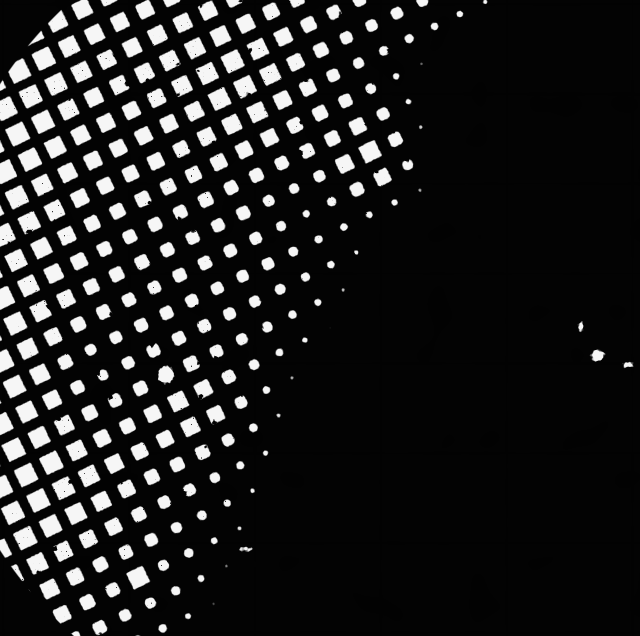
Reproduce this pattern procedurally as a Shadertoy shader.

```glsl
// Tilted halftone lattice of chipped white squares fading into a black field.

const vec2 CANVAS = vec2(768.0, 762.0);     // layout units, y measured downward
const vec2 ORIGIN = vec2(199.0, 450.5);     // one lattice node
const mat2 LATTICE = mat2(30.4, -14.7, 14.73, 30.45);
const float PITCH = 33.8;
const vec3 BLACK = vec3(0.011);
const vec3 WHITE = vec3(0.965);

vec2 hash2(vec2 p) {
    vec3 q = fract(p.xyx * vec3(0.1031, 0.1030, 0.0973));
    q += dot(q, q.yzx + 33.33);
    return fract((q.xx + q.yz) * q.zy);
}

float gradDot(vec2 cell, vec2 offset, vec2 f) {
    float a = 6.2832 * hash2(cell + offset).x;
    return dot(vec2(cos(a), sin(a)), f - offset);
}

// Gradient noise, about -0.7 to 0.7
float noise(vec2 p) {
    vec2 i = floor(p), f = p - i;
    vec2 w = f * f * f * (f * (f * 6.0 - 15.0) + 10.0);
    float low = mix(gradDot(i, vec2(0, 0), f), gradDot(i, vec2(1, 0), f), w.x);
    float high = mix(gradDot(i, vec2(0, 1), f), gradDot(i, vec2(1, 1), f), w.x);
    return mix(low, high, w.y);
}

float bell(float x, float center, float width) {
    float t = (x - center) / width;
    return exp(-t * t);
}

float bump(vec2 p, vec2 center, float radius) {
    return bell(length(p - center), 0.0, radius);
}

// Right-hand limit of the lattice at height y
float fadeEdge(float y) {
    return 577.0 - 0.433 * y + 25.0 * bell(y, 0.0, 30.0) - 30.0 * bell(y, 85.0, 40.0)
         + 38.0 * bell(y, 215.0, 36.0) - 20.0 * bell(y, 455.0, 60.0);
}

// Side length of the square centred at c
float dotSize(vec2 c) {
    float inside = fadeEdge(c.y) - c.x;
    float ramp = 15.0 * (1.0 - exp(-max(inside, 0.0) / 50.0));
    float swell = 10.5 * bump(c, vec2(452, 183), 50.0)
                - 5.0 * bump(c, vec2(365, 248), 42.0)
                + 4.0 * bump(c, vec2(180, 70), 170.0)
                + 5.0 * bump(c, vec2(300, 95), 75.0)
                + 7.0 * bell(c.x, 0.0, 95.0)
                + 4.0 * bump(c, vec2(110, 580), 80.0)
                + 7.0 * bump(c, vec2(235, 490), 60.0)
                - 4.0 * bump(c, vec2(110, 440), 50.0)
                + 8.0 * bump(c, vec2(167, 692), 14.0);
    return ramp + swell * smoothstep(-8.0, 10.0, inside);
}

float roundedSquare(vec2 p, float halfSide, float radius) {
    vec2 q = abs(p) - halfSide + radius;
    return length(max(q, 0.0)) + min(max(q.x, q.y), 0.0) - radius;
}

float cover(float d, float soft) {
    return 1.0 - smoothstep(-soft, soft, d);
}

// Ragged fragment of debris
float shard(vec2 p, vec2 center, vec2 radii, float soft) {
    vec2 q = (p - center) / radii;
    float d = (length(q) - 1.0) * min(radii.x, radii.y);
    return cover(d + 2.5 * noise(p * 0.23), soft);
}

float latticeDots(vec2 p, float soft) {
    vec2 grid = inverse(LATTICE) * (p - ORIGIN);
    vec2 id = floor(grid + 0.5);
    vec2 local = (grid - id) * PITCH;
    vec2 rnd = hash2(id + 40.0), chip = hash2(id + 87.0);
    float side = dotSize(ORIGIN + LATTICE * id) + rnd.x - 0.5;
    float h = max(0.5 * side, 0.01);

    // Small dots are round, large ones nearly square
    float d = roundedSquare(local, h, h * mix(1.0, 0.15, smoothstep(9.0, 22.0, side)));
    d += 0.7 * noise(p * 0.3);

    // Some squares lose a bite along the rim
    float a = 6.2832 * chip.x;
    float bite = length(local - 1.1 * h * vec2(cos(a), sin(a))) - 4.0 * chip.y + 3.0 * noise(p * 0.25);
    if (rnd.y > 0.65 && side > 11.0) d = max(d, -bite);

    float specks = smoothstep(0.43, 0.56, noise(p * 0.42)) * step(0.4, rnd.y);
    float missing = step(length(id), 0.5);
    return cover(d, soft) * smoothstep(0.5, 5.0, side) * (1.0 - 0.8 * specks) * (1.0 - missing);
}

void mainImage(out vec4 fragColor, in vec2 fragCoord) {
    vec2 uv = fragCoord / iResolution.xy;
    vec2 p = vec2(uv.x, 1.0 - uv.y) * CANVAS;
    float soft = max(1.1, 0.75 * CANVAS.x / iResolution.x);

    // Lattice, cropped by a large disc at the left corners
    float light = latticeDots(p, soft) * cover(length(p - vec2(428, 380)) - 511.0, soft);

    // Loose debris
    light = max(light, shard(p, vec2(199, 449), vec2(9.5, 10.5), soft));
    light = max(light, shard(p, vec2(717, 426), vec2(8.0, 6.5), soft));
    light = max(light, shard(p, vec2(697, 392), vec2(3.0, 5.0), soft));
    light = max(light, shard(p, vec2(754, 437), vec2(6.0, 3.0), soft));
    light = max(light, shard(p, vec2(295, 658), vec2(5.5, 2.5), soft));

    // Faint tile seams and uneven ground
    vec2 seam = abs(fract((p - vec2(4, 5)) / vec2(151, 107.6) + 0.5) - 0.5) * vec2(151, 107.6);
    float ground = 1.0 - 0.35 * cover(min(seam.x, seam.y) - 1.0, 1.5) + 0.3 * noise(p * 0.02);
    fragColor = vec4(mix(BLACK * ground, WHITE, light), 1.0);
}
```
